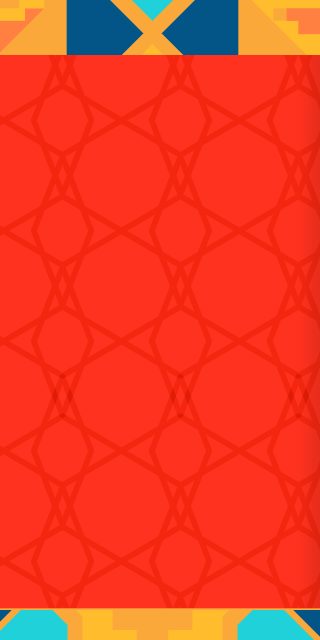
Reproduce this pattern procedurally as a WebGL 1 fragment shader.

```glsl
precision highp float;
// Red panel with an interlaced star lattice between two geometric coloured borders.

uniform vec2 u_resolution;

#define CANVAS_WIDTH 384.0              // design units across the canvas
#define PITCH vec2(141.5, 132.5)        // lattice repeat
#define HALF_STROKE 3.5
#define PANEL vec2(66.0, 730.0)         // top and bottom of the red panel
#define RED vec3(1.0, 0.195, 0.12)
#define LINE vec3(0.96, 0.15, 0.06)
#define OVERLAP vec3(0.88, 0.11, 0.025)
#define ORANGE vec3(0.985, 0.66, 0.23)
#define YELLOW vec3(1.0, 0.74, 0.18)
#define CORAL vec3(1.0, 0.50, 0.25)
#define BLUE vec3(0.01, 0.33, 0.53)
#define CYAN vec3(0.13, 0.82, 0.85)

const float DIAG = 0.7071;

// Coverage of a shape with signed distance d (negative inside)
float fill(float d) {
  return clamp(0.5 - d * u_resolution.x / CANVAS_WIDTH, 0.0, 1.0);
}

float segment(vec2 p, vec2 a, vec2 b) {
  vec2 ab = b - a;
  return length(p - a - ab * clamp(dot(p - a, ab) / dot(ab, ab), 0.0, 1.0));
}

float box(vec2 p, vec2 lo, vec2 hi) {
  vec2 d = max(lo - p, p - hi);
  return max(d.x, d.y);
}

// One motif: a wide rhombus crossed by a tall one
float motif(vec2 p) {
  vec2 q = abs(p);
  float wide = segment(q, vec2(0.5 * PITCH.x, 0.0), vec2(0.0, 41.5));
  float tall = segment(q, vec2(34.5, 0.0), vec2(0.0, 88.7));
  return min(wide, tall) - HALF_STROKE;
}

// Rows of motifs starting at firstRow and stepping up or down
float lattice(vec2 p, float firstRow, float direction) {
  float x = mod(p.x - 75.0 + 0.5 * PITCH.x, PITCH.x) - 0.5 * PITCH.x;
  float d = 1e3;
  for (int i = 0; i < 4; i++) {
    float row = firstRow + direction * float(i) * PITCH.y;
    d = min(d, motif(vec2(x, p.y - row)));
  }
  return fill(d);
}

// Two lattice sheets, darker where their strokes overlap
vec3 panel(vec2 p) {
  float upper = lattice(p, 409.5, -1.0);
  float lower = lattice(p, 541.0, 1.0);
  vec3 col = mix(RED, LINE, max(upper, lower));
  col = mix(col, OVERLAP, upper * lower);
  float edge = smoothstep(345.0, CANVAS_WIDTH, p.x);
  return col * (1.0 - 0.09 * edge * edge);
}

vec3 topBorder(vec2 p) {
  float a = abs(p.x - 183.0);
  float d = p.y - 40.0;
  vec3 col = ORANGE;
  // Central crossing
  col = mix(col, BLUE, fill(max((11.0 + abs(d) - a) * DIAG, a - 103.0)));
  col = mix(col, CYAN, fill((15.0 + d + a) * DIAG));
  col = mix(col, YELLOW, fill((13.0 - d + a) * DIAG));
  // Stepped left corner
  col = mix(col, CORAL, fill(max((p.x + p.y - 63.0) * DIAG, 10.0 - p.y)));
  float steps = min(box(p, vec2(-9.0), vec2(53.0, 10.0)), box(p, vec2(-9.0), vec2(30.0, 25.0)));
  col = mix(col, YELLOW, fill(steps));
  col = mix(col, ORANGE, fill(box(p, vec2(-9.0), vec2(23.0, 10.0))));
  // Stepped right corner
  col = mix(col, YELLOW, fill((302.0 + p.y - p.x) * DIAG));
  col = mix(col, ORANGE, fill(box(p, vec2(328.0, 10.0), vec2(400.0, 25.0))));
  steps = min(box(p, vec2(344.0, 10.0), vec2(400.0, 25.0)), box(p, vec2(358.0, 10.0), vec2(400.0, 41.0)));
  return mix(col, CORAL, fill(steps));
}

vec3 bottomBorder(vec2 p) {
  float a = abs(p.x - 183.0);
  float y = p.y - PANEL.y;
  vec3 col = YELLOW;
  // Stepped centre
  col = mix(col, ORANGE, fill(min(box(vec2(a, y), vec2(-9.0, 0.0), vec2(48.0, 26.0)), a - 19.0)));
  // Chamfered side blocks
  col = mix(col, ORANGE, fill(max(84.0 - a, (94.0 - y - a) * DIAG)));
  float chamfer = max(102.0 - a, (122.0 - y - a) * DIAG);
  col = mix(col, CYAN, fill(max(chamfer, (a - y - 156.0) * DIAG)));
  col = mix(col, BLUE, fill((167.0 + y - a) * DIAG));
  return mix(col, ORANGE, fill(y - 2.0));
}

void main() {
  // Design units, measured downwards from the top
  vec2 p = vec2(gl_FragCoord.x, u_resolution.y - gl_FragCoord.y) * CANVAS_WIDTH / u_resolution.x;
  vec3 border = p.y < 384.0 ? topBorder(p) : bottomBorder(p);
  float inside = fill(max(PANEL.x - p.y, p.y - PANEL.y));
  gl_FragColor = vec4(mix(border, panel(p), inside), 1.0);
}
```
